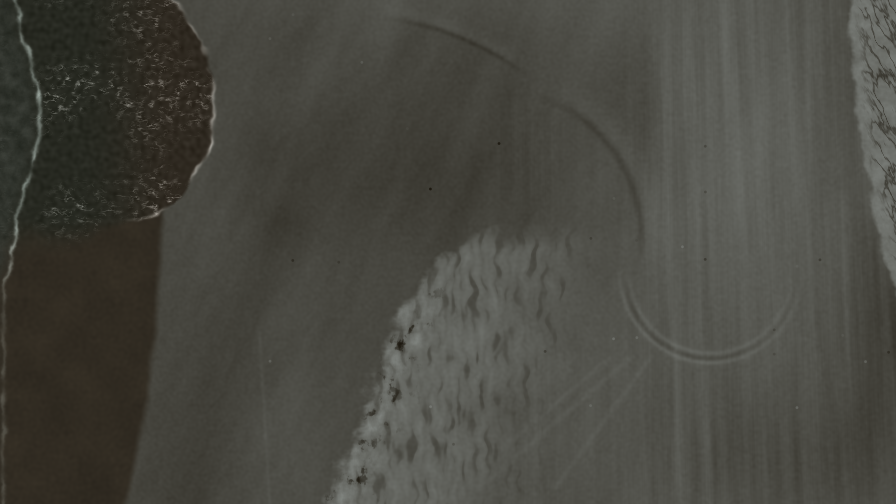
Give the GLSL for this texture, as a WebGL 1 fragment shader.

```glsl
precision highp float;
// Aerial view of a tidal beach: dark foamy sea at left, wet sand basin in the middle,
// a rippled pale bank below it, streaked dry sand and a cracked ridge at right.
// Sand is one brightness field built from soft masks and gradient noise, then tinted.
uniform vec2 u_resolution;

vec2 hash2(vec2 c) {
  vec2 q = vec2(dot(c, vec2(127.1, 311.7)), dot(c, vec2(269.5, 183.3)));
  return fract(sin(q) * 43758.5);
}

float noise(vec2 p) {
  vec2 i = floor(p), f = fract(p), u = f * f * (3.0 - 2.0 * f), e = vec2(1.0, 0.0);
  float a = dot(hash2(i) * 2.0 - 1.0, f);
  float b = dot(hash2(i + e) * 2.0 - 1.0, f - e);
  float c = dot(hash2(i + e.yx) * 2.0 - 1.0, f - e.yx);
  float d = dot(hash2(i + 1.0) * 2.0 - 1.0, f - 1.0);
  return mix(mix(a, b, u.x), mix(c, d, u.x), u.y);
}

float fbm(vec2 p) {
  float sum = 0.0, amp = 1.0;
  for (int i = 0; i < 4; i++) {
    sum += amp * noise(p);
    p = p * 2.03 + 7.3;
    amp *= 0.55;
  }
  return sum;
}

float blob(vec2 p, vec2 center, vec2 radius) {
  vec2 q = (p - center) / radius;
  return exp(-dot(q, q));
}

float line(float d, float width) { return exp(-d * d / (width * width)); }

float segment(vec2 p, vec2 a, vec2 b, float width) {
  vec2 d = b - a;
  float t = clamp(dot(p - a, d) / dot(d, d), 0.0, 1.0);
  return line(length(p - a - d * t), width);
}

float sandBrightness(vec2 p) {
  float dry = smoothstep(0.95, 1.4, p.x + 0.12 * noise(p * 4.0));
  float t = mix(0.33, 0.55, dry);
  // Broad wet and dry areas
  t -= 0.17 * blob(p, vec2(0.80, 0.36), vec2(0.32, 0.13));
  t += 0.12 * blob(p, vec2(0.85, 0.0), vec2(0.4, 0.07));
  t += 0.15 * blob(p, vec2(1.45, 0.30), vec2(0.17, 0.3));
  t -= 0.20 * blob(p, vec2(1.26, 0.21), vec2(0.07, 0.14));
  t -= 0.24 * blob(p, vec2(1.58, 0.92), vec2(0.19, 0.14));
  t -= 0.24 * blob(p, vec2(1.75, 0.72), vec2(0.09, 0.25));
  t += 0.12 * blob(p, vec2(0.53, 0.87), vec2(0.12, 0.2));
  t -= 0.19 * segment(p, vec2(0.56, 0.45), vec2(0.34, 1.0), 0.055);
  // Slanted water smears
  vec2 slant = vec2(dot(p, vec2(0.91, 0.42)), dot(p, vec2(-0.42, 0.91)));
  t += 0.21 * fbm(slant * vec2(9.0, 2.4)) * (1.0 - 0.7 * dry);
  // Long vertical streaks, broken along their length
  float x = p.x - 0.06 * p.y * (p.x - 1.0);
  float streakMask = smoothstep(1.15, 1.35, p.x) + 0.8 * blob(p, vec2(1.06, 0.32), vec2(0.1, 0.12));
  streakMask += smoothstep(0.6, 0.85, p.y) * smoothstep(0.9, 1.05, p.x) * (1.0 - dry);
  t += 0.23 * fbm(vec2(x * 42.0, p.y * 1.7)) * streakMask * (0.9 + 0.7 * noise(p * 5.0));
  // Curved shorelines and vehicle loop
  float ridge = p.y - 0.035 - 1.07 * (p.x - 0.72) * (p.x - 0.72);
  float ridgeMask = smoothstep(0.7, 0.9, p.x) * (1.0 - smoothstep(0.98, 1.06, p.x));
  t += ridgeMask * (0.1 * line(ridge + 0.014, 0.015) - 0.22 * line(ridge, 0.006));
  float arc = length(p - vec2(0.98, 0.47)) - 0.292;
  float arcMask = smoothstep(1.04, 1.2, p.x) * (1.0 - smoothstep(0.45, 0.56, p.y));
  t += arcMask * (0.1 * line(arc - 0.02, 0.025) - 0.22 * line(arc, 0.008));
  float loop = length(p - vec2(1.41, 0.54)) - 0.18;
  float loopMask = smoothstep(0.5, 0.63, p.y) * (1.0 - 0.6 * smoothstep(1.4, 1.6, p.x));
  t += loopMask * (0.2 * line(loop, 0.005) + 0.18 * line(loop + 0.019, 0.005) - 0.12 * line(loop + 0.009, 0.005));
  for (int i = 0; i < 3; i++) {
    float k = float(i);
    t += 0.09 * segment(p, vec2(0.9 + 0.05 * k * k, 0.97), vec2(1.21 + 0.04 * k, 0.71), 0.006);
  }
  return t + 0.08 * segment(p, vec2(0.515, 0.66), vec2(0.535, 1.0), 0.004);
}

float rippledBank(vec2 p, float t) {
  float edge = 0.645 + 0.36 * (1.0 - p.y) + 0.12 * exp((0.456 - p.y) / 0.06);
  float inside = p.x - edge + 0.035 * fbm(p * vec2(16.0, 22.0));
  float mask = smoothstep(-0.006, 0.025, inside) * smoothstep(0.43, 0.5, p.y + 0.05 * noise(p * 20.0));
  mask *= 1.0 - smoothstep(0.95, 1.3, p.x + 0.25 * (p.y - 0.45) + 0.12 * noise(p * 8.0));
  vec2 warped = p + 0.016 * vec2(noise(p * vec2(20.0, 32.0)), noise(p * 15.0));
  float wave = noise(warped * vec2(58.0, 14.0)) + 0.5 * noise(warped * vec2(105.0, 36.0));
  float crease = smoothstep(0.08, 0.4, -wave);
  float fringe = mask * line(inside - 0.035, 0.045) * smoothstep(0.52, 0.65, p.y);
  float fleck = fbm(p * vec2(38.0, 30.0));
  t = mix(t, 0.75 + 0.3 * wave - 0.25 * crease, mask);
  return t + fringe * (0.45 * fleck + 0.15 - 0.6 * smoothstep(0.2, 0.45, -fleck));
}

void main() {
  // Height is one unit, y runs downwards
  vec2 p = vec2(gl_FragCoord.x, u_resolution.y - gl_FragCoord.y) / u_resolution.y;
  float t = rippledBank(p, sandBrightness(p));
  // Pale cracked ridge on the far right
  float bank = p.x - 1.685 - 0.27 * p.y * p.y + 0.016 * fbm(p * 18.0);
  float crack = line(fbm(vec2(p.x * 34.0 - p.y * 15.0, p.y * 13.0)), 0.09) * smoothstep(0.01, 0.04, bank);
  t -= 0.14 * line(bank + 0.025, 0.03);
  t = mix(t, 0.95 + 0.3 * fbm(p * 30.0) - 0.65 * crack, smoothstep(-0.004, 0.008, bank));
  // Grain and sparse pebbles
  t += 0.09 * noise(p * 130.0) + 0.05 * noise(p * 60.0);
  vec2 pebble = hash2(floor(p * 22.0));
  float pebbleDist = length(fract(p * 22.0) - 0.2 - 0.6 * pebble.yx);
  t += (pebble.x - 0.6) * step(0.965, pebble.y) * (1.0 - smoothstep(0.03, 0.09, pebbleDist));
  vec3 color = mix(vec3(0.2, 0.19, 0.16), vec3(0.44, 0.45, 0.43), t);
  // Brown soaked strip under the sea
  float wetEdge = 0.322 - 0.22 * pow(max(p.y - 0.43, 0.0), 2.0) - p.x + 0.012 * fbm(p * 9.0);
  vec3 brown = vec3(0.19, 0.168, 0.132) * (1.0 + 0.12 * fbm(p * 14.0) + 0.1 * noise(p * 110.0));
  color = mix(color, brown, smoothstep(-0.008, 0.012, wetEdge) * smoothstep(0.38, 0.42, p.y));
  // Sea lobe with foam threads
  vec2 lobe = vec2(max(p.x - 0.2, 0.0) / 0.225, abs(p.y - 0.2) / 0.235);
  float sea = 1.0 - pow(pow(lobe.x, 2.4) + pow(lobe.y, 2.4), 0.417) + 0.09 * fbm(p * 9.0);
  float soft = mix(0.35, 0.02, smoothstep(0.1, 0.29, p.x));
  vec3 water = mix(vec3(0.15, 0.157, 0.127), vec3(0.18, 0.158, 0.125), smoothstep(0.15, 0.35, p.x));
  float threads = line(fbm(p * vec2(17.0, 36.0)), 0.055) + 0.6 * line(fbm(p * vec2(40.0, 70.0)), 0.07);
  threads *= smoothstep(-0.15, 0.3, noise(p * 70.0)) * smoothstep(-0.25, 0.3, noise(p * 8.0));
  water += 0.23 * threads + 0.06 * noise(p * 90.0);
  color = mix(color, water, smoothstep(-soft, 0.02, sea));
  color += 0.4 * line(sea, 0.015) * smoothstep(-0.15, 0.35, noise(p * 22.0)) * smoothstep(0.24, 0.29, p.x);
  // Breaking wave at the left border
  float crest = 0.02 + 0.06 * line(p.y - 0.23, 0.17) - 0.013 * smoothstep(0.5, 0.6, p.y);
  float surf = p.x - crest + 0.01 * fbm(p * 22.0);
  float surge = 1.0 - 0.65 * smoothstep(0.5, 0.6, p.y);
  color = mix(color, vec3(0.2, 0.215, 0.19) + 0.1 * fbm(p * 40.0), 0.7 * surge * (1.0 - smoothstep(-0.03, 0.01, surf)));
  color += vec3(0.36, 0.39, 0.39) * surge * line(surf, 0.0045) * (0.7 + noise(p * 40.0));
  gl_FragColor = vec4(clamp(color, 0.0, 1.0), 1.0);
}
```
